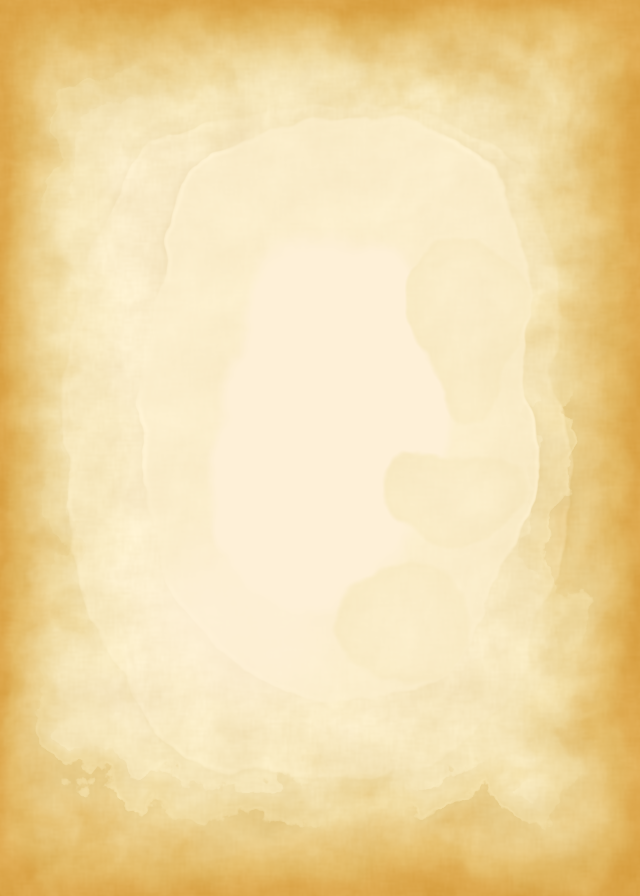
Reproduce this background procedurally as a Shadertoy shader.

```glsl
#define EDGE_WARP 0.085
#define STAIN_WARP 0.085
#define GRAIN 0.020
#define MOTTLE 0.085
#define RIM_WIDTH 0.0035
#define GOLD vec3(0.865, 0.655, 0.295)
#define OCHRE vec3(0.890, 0.730, 0.400)
#define HONEY vec3(0.912, 0.785, 0.505)
#define SAND vec3(0.935, 0.845, 0.610)
#define STRAW vec3(0.962, 0.898, 0.720)
#define CREAM vec3(0.984, 0.930, 0.795)
#define IVORY vec3(0.996, 0.941, 0.843)

float hash(vec2 p) {
    vec3 q = fract(p.xyx * 0.1031);
    q += dot(q, q.yzx + 33.33);
    return fract((q.x + q.y) * q.z);
}

float noise(vec2 p) {
    vec2 i = floor(p), f = fract(p);
    f = f * f * (3.0 - 2.0 * f);
    return mix(mix(hash(i), hash(i + vec2(1, 0)), f.x),
               mix(hash(i + vec2(0, 1)), hash(i + vec2(1, 1)), f.x), f.y);
}

// Layered noise centred on zero
float fbm(vec2 p) {
    float sum = 0.0, amp = 0.5;
    for (int i = 0; i < 5; i++) {
        sum += amp * (noise(p) - 0.5);
        p = mat2(1.6, 1.2, -1.2, 1.6) * p + 7.3;
        amp *= 0.5;
    }
    return sum;
}

float smoothMin(float a, float b, float k) {
    float h = max(k - abs(a - b), 0.0) / k;
    return min(a, b) - h * h * k * 0.25;
}

// Approximate signed distance to a rounded oval, negative inside
float oval(vec2 p, vec2 centre, vec2 radius, float power) {
    vec2 v = pow(abs((p - centre) / radius), vec2(power));
    return (pow(v.x + v.y, 1.0 / power) - 1.0) * min(radius.x, radius.y);
}

vec3 paperRamp(float inset) {
    vec3 col = mix(GOLD, OCHRE, smoothstep(0.002, 0.035, inset));
    col = mix(col, HONEY, smoothstep(0.030, 0.064, inset));
    col = mix(col, SAND, smoothstep(0.056, 0.098, inset));
    col = mix(col, STRAW, smoothstep(0.088, 0.148, inset));
    return mix(col, CREAM, smoothstep(0.145, 0.245, inset));
}

// Dried watermark: thin light line inside, fading shade outside
float rim(float d) {
    float light = exp(-pow((d + RIM_WIDTH) / RIM_WIDTH, 2.0));
    float shade = exp(-abs(d) / 0.010) * smoothstep(-0.001, 0.002, d);
    return light * 0.5 - shade;
}

void mainImage(out vec4 fragColor, in vec2 fragCoord) {
    vec2 uv = fragCoord / iResolution.xy;
    vec2 p = fragCoord / iResolution.x;
    vec2 warp = vec2(fbm(p * 6.0 + 3.1), fbm(p * 6.0 + 19.7));
    vec2 q = uv + warp * STAIN_WARP;

    // Burnt border, broader at the right and bottom
    float sides = smoothMin(uv.x * 1.12, (1.0 - uv.x) * 0.82, 0.06);
    float ends = smoothMin(uv.y * 0.85, (1.0 - uv.y) * 1.15, 0.06);
    float inset = smoothMin(sides, ends, 0.08);
    float cloud = fbm(p * 7.0 + warp * 1.5) + 0.55 * fbm(p * 24.0);
    inset += cloud * EDGE_WARP * (0.45 + smoothstep(0.0, 0.12, inset));
    vec3 col = paperRamp(inset);

    // Broken tide lines along the border, strongest right and below
    float broken = smoothstep(0.40, 0.70, noise(p * 7.0 + 41.0));
    float worn = 0.35 + 0.65 * max(smoothstep(0.7, 0.9, uv.x), smoothstep(0.25, 0.1, uv.y));
    float tide = rim(0.088 - inset) + 0.6 * rim(0.130 - inset);
    col += vec3(0.6, 0.9, 1.4) * tide * broken * worn * 0.045;

    // Wide watermark sheets with uneven edges
    float outer = oval(q, vec2(0.50, 0.51), vec2(0.39, 0.38), 2.5);
    float wash = oval(q, vec2(0.535, 0.553), vec2(0.305, 0.322), 2.4);
    float washMask = smoothstep(0.003, -0.003, wash);
    float outerMask = smoothstep(0.003, -0.003, outer);
    col = mix(col, CREAM, outerMask * 0.22);
    col = mix(col, CREAM, washMask * 0.75);
    col += vec3(0.6, 0.8, 1.2) * (rim(outer) * 0.022 + rim(wash) * 0.038) * (0.2 + 0.8 * broken);

    // Pale heart, running down to the lower left
    float heart = oval(q, vec2(0.53, 0.555), vec2(0.165, 0.185), 2.4);
    heart = smoothMin(heart, oval(q, vec2(0.45, 0.47), vec2(0.105, 0.155), 2.2), 0.06);
    float runoff = oval(q, vec2(0.39, 0.32), vec2(0.14, 0.09), 2.0);

    // Tinted pools cutting into its right side
    float pools = oval(q, vec2(0.73, 0.635), vec2(0.105, 0.085), 2.0);
    pools = min(pools, oval(q, vec2(0.71, 0.455), vec2(0.105, 0.063), 2.0));
    pools = min(pools, oval(q, vec2(0.63, 0.315), vec2(0.120, 0.065), 2.0));
    float poolMask = smoothstep(0.003, -0.004, pools);
    float poolTint = poolMask * washMask * exp(min(pools, 0.0) * 24.0);
    float heartMask = smoothstep(0.012, -0.012, heart);
    heartMask = max(heartMask, 0.75 * smoothstep(0.04, -0.06, runoff)) * (1.0 - poolMask);
    col = mix(col, IVORY, heartMask);
    col = mix(col, STRAW, poolTint * 0.42);

    // Mottling, crumpled creases and fibres fade toward the centre
    float quiet = (1.0 - 0.97 * heartMask) * mix(1.0, 0.4, washMask);
    float fibre = noise(p * vec2(260.0, 70.0)) + noise(p * vec2(70.0, 260.0)) - 1.0;
    float relief = fbm(p * 20.0 + warp * 3.0) - fbm(p * 20.0 + warp * 3.0 + vec2(0.22, -0.22));
    float detail = fibre * GRAIN * 0.6 + fbm(p * 16.0) * MOTTLE + relief * MOTTLE * 0.6;
    col += vec3(0.6, 0.9, 1.3) * quiet * detail;
    fragColor = vec4(clamp(col, 0.0, 1.0), 1.0);
}
```
